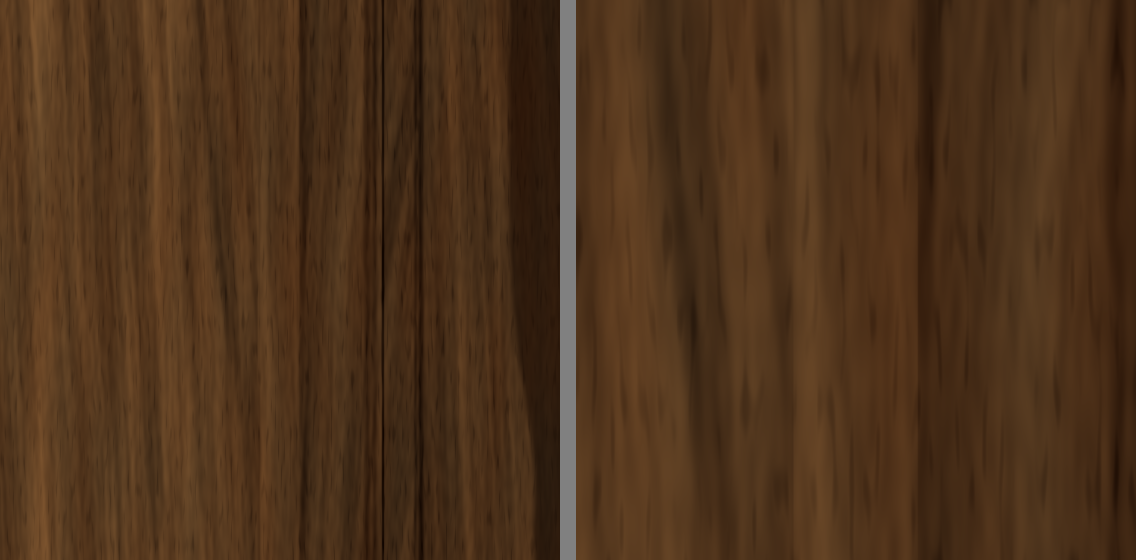
Left, the full canvas; right, a detail of the centre.
This texture is drawn by a Shadertoy shader. Its source:

```glsl
const vec3 DARK_WALNUT  = vec3(0.16, 0.09, 0.04);
const vec3 LIGHT_WALNUT = vec3(0.43, 0.29, 0.16);
const vec3 RED_TINT     = vec3(0.022, -0.004, -0.012);
const float BAND_STRENGTH  = 0.36;
const float GRAIN_STRENGTH = 0.28;
const float FIBRE_STRENGTH = 0.15;
const float PORE_STRENGTH  = 0.22;
const float SHADE_TONE     = 0.06;

// Boards: left edge, sideways lean of the grain, base tone, grain contrast
const int BOARD_COUNT = 5;
const vec4 BOARDS[BOARD_COUNT] = vec4[BOARD_COUNT](
    vec4(0.000,  0.045, 0.66, 1.00),
    vec4(0.464,  0.005, 0.60, 0.60),
    vec4(0.538, -0.055, 0.45, 0.75),
    vec4(0.685, -0.150, 0.38, 0.85),
    vec4(0.755,  0.035, 0.47, 0.75));

// Streaks: position at the top, lean, half width, tone change
const int STREAK_COUNT = 9;
const vec4 STREAKS[STREAK_COUNT] = vec4[STREAK_COUNT](
    vec4(0.058,  0.030, 0.018,  0.34),
    vec4(0.268,  0.030, 0.009,  0.20),
    vec4(0.303,  0.038, 0.009,  0.28),
    vec4(0.190,  0.020, 0.005, -0.20),
    vec4(0.355,  0.095, 0.009, -0.28),
    vec4(0.390,  0.070, 0.016, -0.20),
    vec4(0.476, -0.006, 0.008,  0.20),
    vec4(0.647, -0.052, 0.013,  0.26),
    vec4(0.850,  0.035, 0.006,  0.14));

// Grooves: position, half width, depth
const int GROOVE_COUNT = 7;
const vec3 GROOVES[GROOVE_COUNT] = vec3[GROOVE_COUNT](
    vec3(0.463, 0.002, 0.12),
    vec3(0.542, 0.008, 0.28),
    vec3(0.656, 0.006, 0.38),
    vec3(0.669, 0.005, 0.34),
    vec3(0.684, 0.002, 0.70),
    vec3(0.742, 0.003, 0.30),
    vec3(0.752, 0.005, 0.55));

vec2 gradientAt(vec2 cell) {
    vec3 p = fract(cell.xyx * vec3(0.1031, 0.1030, 0.0973));
    p += dot(p, p.yzx + 33.33);
    float angle = 6.2832 * fract((p.x + p.y) * p.z);
    return vec2(cos(angle), sin(angle));
}

float gradientNoise(vec2 p) {
    vec2 i = floor(p), f = fract(p);
    vec2 u = f * f * f * (f * (f * 6.0 - 15.0) + 10.0);
    vec2 e = vec2(0.0, 1.0);
    float bottom = mix(dot(gradientAt(i), f),
                       dot(gradientAt(i + e.yx), f - e.yx), u.x);
    float top = mix(dot(gradientAt(i + e.xy), f - e.xy),
                    dot(gradientAt(i + e.yy), f - e.yy), u.x);
    return mix(bottom, top, u.y);
}

float bell(float offset, float halfWidth) {
    float d = offset / halfWidth;
    return exp(-d * d);
}

// Broad bands and fine grain lines that follow the lean of a board
float boardTone(vec4 board, vec2 p, float seed) {
    float s = p.x - board.y * p.y + 0.012 * gradientNoise(vec2(p.x * 5.0, p.y * 2.5) + seed);
    float bands = gradientNoise(vec2(s * 26.0, p.y * 1.2) + seed);
    float grain = gradientNoise(vec2(s * 75.0, p.y * 2.2) + seed * 1.7);
    float lines = gradientNoise(vec2(s * 120.0, p.y * 3.5) + seed * 2.3);
    float detail = BAND_STRENGTH * bands + GRAIN_STRENGTH * (grain + 0.6 * lines);
    return board.z + board.w * detail;
}

void mainImage(out vec4 fragColor, in vec2 fragCoord) {
    vec2 p = fragCoord / iResolution.xy;
    p.y = 1.0 - p.y;
    float pixel = 1.0 / iResolution.x;

    // Boards side by side
    float tone = 0.0;
    for (int i = 0; i < BOARD_COUNT; i++) {
        float inside = smoothstep(-pixel, pixel, p.x - BOARDS[i].x + 2.0 * pixel);
        tone = mix(tone, boardTone(BOARDS[i], p, 17.3 * float(i + 1)), inside);
    }

    // Golden streaks and dark veins, wavering and fading along their length
    float waver = 0.016 * gradientNoise(vec2(p.x * 6.0 + 4.0, p.y * 3.5));
    for (int i = 0; i < STREAK_COUNT; i++) {
        vec4 streak = STREAKS[i];
        float centre = streak.x + streak.y * p.y + waver;
        float fade = 0.8 + 0.7 * gradientNoise(vec2(float(i) * 3.7 + 0.5, p.y * 3.0));
        tone += streak.w * fade * bell(p.x - centre, streak.z);
    }

    // Shaded right side with a curved border
    float border = 0.905 + 0.012 * p.y + 0.035 * smoothstep(0.5, 0.85, p.y)
                 + 0.006 * gradientNoise(vec2(2.5, p.y * 7.0));
    float shade = smoothstep(-0.004, 0.008, p.x - border);
    tone = mix(tone, SHADE_TONE + 0.35 * (tone - 0.45), shade);

    // Short fibres and dark pores
    float fibres = gradientNoise(p * vec2(150.0, 24.0) + 31.0);
    float pores = gradientNoise(p * vec2(190.0, 20.0) + 67.0);
    float relief = mix(1.0, 0.5, shade);
    tone += relief * (FIBRE_STRENGTH * fibres - PORE_STRENGTH * smoothstep(0.15, 0.6, pores));

    // Moulding grooves
    for (int i = 0; i < GROOVE_COUNT; i++)
        tone -= GROOVES[i].z * bell(p.x - GROOVES[i].x, GROOVES[i].y);

    float redness = gradientNoise(vec2(p.x * 22.0 + 9.0, p.y * 3.0));
    vec3 color = mix(DARK_WALNUT, LIGHT_WALNUT, clamp(tone, -0.35, 1.2)) + redness * RED_TINT;
    fragColor = vec4(clamp(color, 0.0, 1.0), 1.0);
}
```
